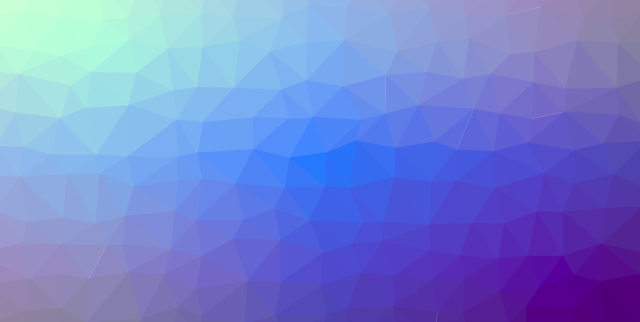
A Shadertoy shader for this background:

```glsl
#define CELL_SIZE vec2(0.114, 0.104)
#define GRID_ORIGIN vec2(0.984, 0.541)
#define JITTER 0.30
#define SEAM_CHANCE 0.025
#define SEAM_OPACITY 0.3
#define PALE vec3(0.79, 1.0, 0.83)
#define MINT vec3(0.68, 1.0, 0.86)
#define BLUE vec3(0.09, 0.47, 1.0)
#define VIOLET vec3(0.35, 0.0, 0.64)
#define PLUM vec3(0.30, 0.0, 0.41)

// Linear RGB to white-normalised XYZ
const mat3 RGB_TO_XYZ = mat3(0.4339, 0.2126, 0.0177,
                             0.3762, 0.7152, 0.1095,
                             0.1899, 0.0722, 0.8730);

vec3 toPerceptual(vec3 rgb) {
    return pow(RGB_TO_XYZ * pow(rgb, vec3(2.2)), vec3(1.0 / 3.0));
}

vec3 toRgb(vec3 c) {
    vec3 linearRgb = inverse(RGB_TO_XYZ) * (c * c * c);
    return pow(clamp(linearRgb, 0.0, 1.0), vec3(1.0 / 2.2));
}

float ramp(float from, float to, float t) {
    return clamp((t - from) / (to - from), 0.0, 1.0);
}

// Five colour stops, blended perceptually
vec3 palette(float t) {
    vec3 c = mix(toPerceptual(PALE), toPerceptual(MINT), ramp(0.0, 0.15, t));
    c = mix(c, toPerceptual(BLUE), ramp(0.15, 0.5, t));
    c = mix(c, toPerceptual(VIOLET), ramp(0.5, 0.84, t));
    return mix(c, toPerceptual(PLUM), ramp(0.84, 1.0, t));
}

// Equal blend of a horizontal and a downward gradient
vec3 fieldColor(vec2 p) {
    float aspect = iResolution.x / iResolution.y;
    return toRgb(0.5 * (palette(p.x / aspect) + palette(1.0 - p.y)));
}

vec2 hash2(vec2 p) {
    vec3 q = fract(p.xyx * vec3(0.1031, 0.1030, 0.0973) + 0.317);
    q += dot(q, q.yzx + 33.33);
    return fract((q.xx + q.yz) * q.zy);
}

vec2 meshVertex(vec2 cell) {
    vec2 offset = JITTER * (2.0 * hash2(cell + 61.0) - 1.0);
    return GRID_ORIGIN + CELL_SIZE * (cell + offset);
}

// Signed distance to an edge, positive on its left
float edgeDistance(vec2 p, vec2 a, vec2 b) {
    vec2 e = normalize(b - a), d = p - a;
    return e.x * d.y - e.y * d.x;
}

// Adds one flat facet: colour in rgb, coverage in a
void addFacet(inout vec4 sum, vec2 p, vec2 a, vec2 b, vec2 c, float pixel) {
    float ab = edgeDistance(p, a, b);
    float inside = min(ab, min(edgeDistance(p, b, c), edgeDistance(p, c, a)));
    float coverage = clamp(0.5 + inside / pixel, 0.0, 1.0);
    if (coverage <= 0.0) return;

    vec2 center = (a + b + c) / 3.0;
    vec3 color = fieldColor(center);

    // Occasional pale hairline along one side
    float seam = step(hash2(floor(center * 900.0)).x, SEAM_CHANCE);
    float hairline = 1.0 - smoothstep(0.0, max(pixel, 0.003), abs(ab));
    color = mix(color, vec3(0.85, 0.85, 0.95), SEAM_OPACITY * seam * hairline);
    sum += vec4(color, 1.0) * coverage;
}

void mainImage(out vec4 fragColor, in vec2 fragCoord) {
    vec2 p = fragCoord / iResolution.y;
    float pixel = 1.0 / iResolution.y;
    vec2 home = floor((p - GRID_ORIGIN) / CELL_SIZE);
    vec4 sum = vec4(0.0);

    // Split every nearby quad along its shorter diagonal
    for (int j = -1; j <= 1; j++)
    for (int i = -1; i <= 1; i++) {
        vec2 cell = home + vec2(i, j);
        vec2 a = meshVertex(cell);
        vec2 b = meshVertex(cell + vec2(1.0, 0.0));
        vec2 c = meshVertex(cell + vec2(1.0, 1.0));
        vec2 d = meshVertex(cell + vec2(0.0, 1.0));
        if (distance(a, c) < distance(b, d)) {
            addFacet(sum, p, a, b, c, pixel);
            addFacet(sum, p, c, d, a, pixel);
        } else {
            addFacet(sum, p, b, c, d, pixel);
            addFacet(sum, p, d, a, b, pixel);
        }
    }
    vec3 color = sum.a > 0.0 ? sum.rgb / sum.a : fieldColor(p);
    fragColor = vec4(color, 1.0);
}
```
